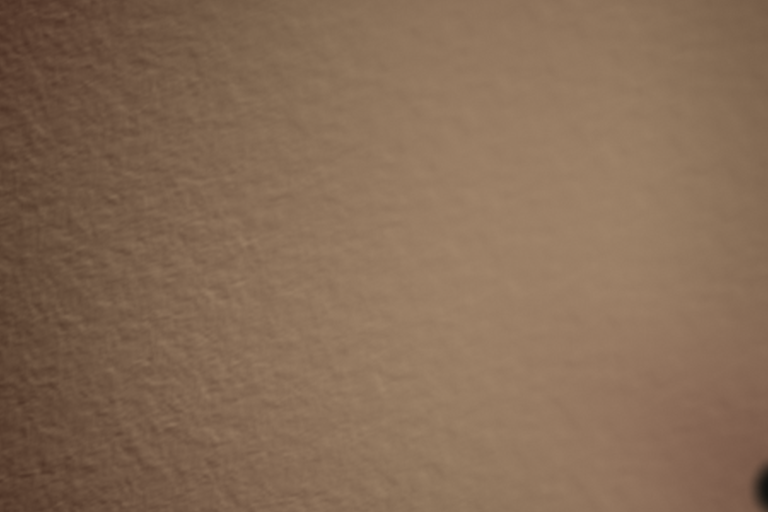
Reproduce this texture procedurally as a WebGL 1 fragment shader.

```glsl
precision highp float;
uniform vec2 u_resolution;

#define GRAIN_SCALE 78.0
#define GRAIN_STRETCH 0.72
#define GRAIN_ANGLE -0.6
#define SHARP_RELIEF 0.30
#define SOFT_RELIEF 0.13
#define LIGHT_STEP vec2(0.0022, 0.0032)
#define DARK_BROWN vec3(0.345, 0.245, 0.185)
#define LIGHT_TAN vec3(0.605, 0.502, 0.400)
#define ROSE_TINT vec3(0.012, -0.008, 0.004)
#define SPOT_COLOR vec3(0.07, 0.07, 0.06)

float hash(vec2 p) {
  vec3 q = fract(vec3(p.xyx) * 0.1031);
  q += dot(q, q.yzx + 33.33);
  return fract((q.x + q.y) * q.z);
}

float noise(vec2 p) {
  vec2 i = floor(p);
  vec2 f = fract(p);
  f = f * f * f * (f * (f * 6.0 - 15.0) + 10.0);
  float low = mix(hash(i), hash(i + vec2(1.0, 0.0)), f.x);
  float high = mix(hash(i + vec2(0.0, 1.0)), hash(i + vec2(1.0, 1.0)), f.x);
  return mix(low, high, f.y);
}

mat2 rotation(float a) {
  return mat2(cos(a), sin(a), -sin(a), cos(a));
}

// Height of the plaster; the fine octaves fade where focus is lost
float plasterHeight(vec2 p, float focus) {
  vec2 q = rotation(GRAIN_ANGLE) * p;
  q += 0.008 * vec2(noise(p * 22.0), noise(p * 22.0 + 40.0));
  q *= vec2(GRAIN_STRETCH, 1.0) * GRAIN_SCALE;
  float coarse = noise(q * 0.6 + 90.0);
  float middle = noise(rotation(0.9) * q + 150.0);
  float fine = noise(rotation(2.1) * q * 1.75 + 210.0);
  return coarse + focus * (0.8 * middle + 0.45 * fine);
}

// Broad falloff of the light, 0 is dark and 1 is light
float wallLight(vec2 uv) {
  float left = pow(max(0.0, 0.62 - uv.x) / 0.62, 1.6);
  float right = smoothstep(0.78, 1.06, uv.x);
  float rim = pow(abs(uv.y - 0.48) * 2.0, 2.0);
  float fold = smoothstep(0.25, 0.0, abs(uv.y + 0.75 * uv.x - 0.82))
             * smoothstep(0.6, 0.9, uv.x);
  return 1.0 - 0.86 * left - 0.36 * right - 0.20 * rim - 0.13 * fold;
}

void main() {
  vec2 uv = gl_FragCoord.xy / u_resolution;
  vec2 p = gl_FragCoord.xy / u_resolution.y;

  // Relief lit from one side, sharp at the left and soft at the right
  float focus = 1.0 - smoothstep(0.12, 0.78, uv.x + 0.25 * (uv.y - 0.5));
  float slope = plasterHeight(p + LIGHT_STEP, focus)
              - plasterHeight(p - LIGHT_STEP, focus);
  float relief = -slope * mix(SOFT_RELIEF, SHARP_RELIEF, focus);

  // Light, faint clouds and relief set the tone
  float clouds = noise(p * 3.0 + 7.0) - 0.5;
  float tone = wallLight(uv) + 0.06 * clouds + relief;
  vec3 color = mix(DARK_BROWN, LIGHT_TAN, clamp(tone, -0.15, 1.12));

  // Rose cast toward the lower right, with a little drift elsewhere
  float rose = smoothstep(0.45, 0.0, distance(uv, vec2(0.92, 0.13)));
  color += ROSE_TINT * (rose + 0.8 * (noise(p * 2.0 + 31.0) - 0.5));

  // Out of focus dark object at the lower right edge
  vec2 toSpot = (uv - vec2(1.012, 0.045)) * vec2(1.5, 0.85);
  color = mix(color, SPOT_COLOR, smoothstep(0.062, 0.018, length(toSpot)));

  // Film grain in canvas units
  color += 0.008 * (noise(p * 300.0) - 0.5);
  gl_FragColor = vec4(color, 1.0);
}
```
